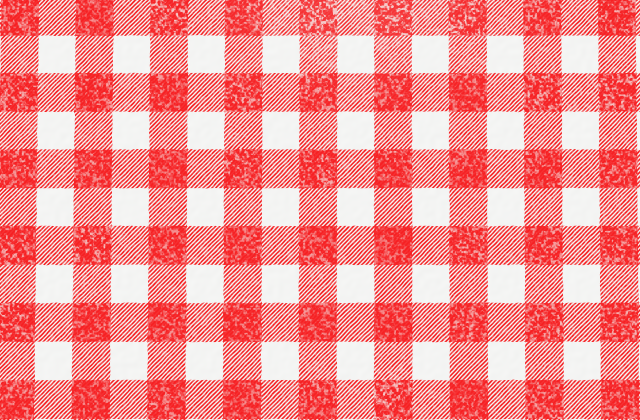
A Shadertoy shader for this pattern:

```glsl
const vec3 PAPER = vec3(0.955, 0.957, 0.952);
const vec3 INK = vec3(0.965, 0.125, 0.135);
const float BAND_HALF = 0.2525;      // half band width, in repeats
const float STRIPES = 18.0;          // diagonal stripes per repeat

float hash(vec2 p) {
    vec3 q = fract(p.xyx * vec3(0.1031, 0.1030, 0.0973));
    q += dot(q, q.yzx + 33.33);
    return fract((q.x + q.y) * q.z);
}

float noise(vec2 p) {
    vec2 cell = floor(p);
    vec2 f = fract(p);
    f = f * f * (3.0 - 2.0 * f);
    float low = mix(hash(cell), hash(cell + vec2(1, 0)), f.x);
    float high = mix(hash(cell + vec2(0, 1)), hash(cell + vec2(1, 1)), f.x);
    return mix(low, high, f.y);
}

// Coverage of a line of given half width, repeating once per unit
float repeatedLine(float coord, float halfWidth, float blur) {
    float dist = abs(fract(coord + 0.5) - 0.5);
    return clamp((halfWidth - dist) / blur + 0.5, 0.0, 1.0);
}

// Check coordinates: repeats shrink slightly toward the top of the cloth
vec2 checkCoords(vec2 uv) {
    vec2 period = vec2(0.1802 - 0.0026 * uv.y, 0.1845 - 0.002 * uv.y);
    return (uv - vec2(0.891, 0.002)) / period;
}

// Amount of paper showing through the ink
float inkWear(vec2 uv, vec2 check, float overlap) {
    float grain = 0.65 * noise(uv * 185.0) + 0.35 * noise(uv * 310.0 + 17.0);
    float specks = smoothstep(0.36, 0.88, grain);
    float cloud = noise(uv * 9.0 + 4.0);
    float perCheck = hash(floor(check) + 40.0);
    vec2 fade = (uv - vec2(0.86, 0.98)) / vec2(0.30, 0.16);
    float faded = exp(-dot(fade, fade));
    float strength = 0.34 + 0.25 * cloud + 0.12 * perCheck + 0.25 * faded;
    return specks * strength * mix(0.55, 1.1, overlap) + 0.10 * faded;
}

void mainImage(out vec4 fragColor, in vec2 fragCoord) {
    vec2 uv = fragCoord / iResolution.y;
    float pixel = 1.0 / iResolution.y;
    vec2 check = checkCoords(uv);
    float blur = pixel / 0.18;

    // Bands with slightly uneven printed edges
    vec2 wobble = 0.014 * (vec2(noise(uv * 90.0), noise(uv * 90.0 + 51.0)) - 0.5);
    vec2 centred = check - BAND_HALF + wobble;
    float column = repeatedLine(centred.x, BAND_HALF, blur);
    float row = repeatedLine(centred.y, BAND_HALF, blur);
    float overlap = column * row;

    // Diagonal twill, solid where bands cross
    float diagonal = (check.x - check.y) * STRIPES + 0.2 * (noise(uv * 60.0) - 0.5);
    float twill = repeatedLine(diagonal, 0.27, blur * STRIPES * 1.414);
    float ink = mix(max(column, row) * twill, 1.0, overlap);

    // Worn ink, with a faint twill ridge in the solid checks
    float wear = inkWear(uv, check, overlap) + 0.07 * overlap * (1.0 - twill);
    ink *= 1.0 - clamp(wear, 0.0, 0.8);

    // Softly embossed paper
    float emboss = noise(uv * 75.0 + 9.0) - noise(uv * 75.0 + vec2(9.5, 8.5));
    vec3 paper = PAPER + 0.012 * emboss;
    fragColor = vec4(mix(paper, INK, ink), 1.0);
}
```
